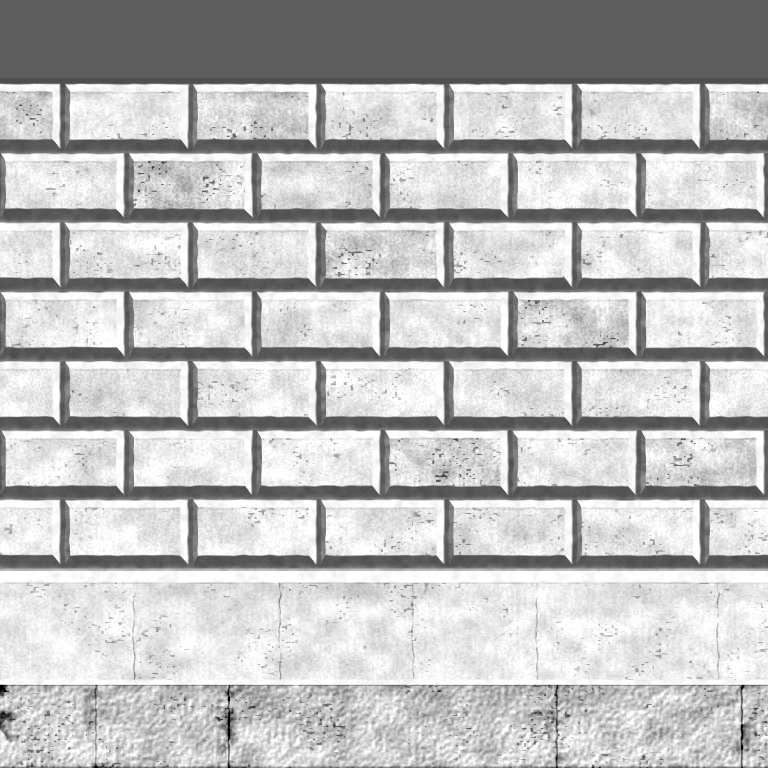
Give the GLSL for this texture map, as a Shadertoy shader.

```glsl
// Grey stone facade: a plain band, seven courses of bevelled running-bond blocks,
// a smooth slab course and a rough base. Blocks come from a repeated cell whose
// nearest edge picks the bevel facet; layered value noise weathers the stone.

#define GRID 768.0        // design units across the canvas
#define WALL_TOP 83.5
#define WALL_END 568.6
#define ROW_HEIGHT 69.3
#define BLOCK_WIDTH 128.0
#define BASE_TOP 685.0
#define BAND_TONE 0.37
#define JOINT_TONE 0.36
#define SHADE_TONE 0.335
#define LIGHT_TONE 0.985
#define FACE_TONE 0.915

float hash(vec2 p) {
    vec3 q = fract(vec3(p.xyx) * 0.1031);
    q += dot(q, q.yzx + 33.33);
    return fract((q.x + q.y) * q.z);
}

float noise(vec2 p) {
    vec2 i = floor(p), f = fract(p);
    f = f * f * (3.0 - 2.0 * f);
    return mix(mix(hash(i), hash(i + vec2(1, 0)), f.x),
               mix(hash(i + vec2(0, 1)), hash(i + vec2(1, 1)), f.x), f.y);
}

float fbm(vec2 p) {
    float sum = 0.0, amp = 0.5;
    for (int i = 0; i < 5; i++) {
        sum += amp * noise(p);
        p = p * 2.03 + 17.3;
        amp *= 0.5;
    }
    return sum / 0.97;
}

// Cloudy stains, fine grain and small pits around a mean tone
float stone(vec2 p, float tone, float wear) {
    float cloud = fbm(p / vec2(24.0, 18.0)) - 0.5;
    float grain = noise(p / 1.6 + 90.0) - 0.5;
    float streak = noise(p / vec2(2.5, 16.0) + 40.0) - 0.5;
    float pits = smoothstep(0.72, 0.92, noise(p / vec2(3.4, 2.2) + 7.0))
               * smoothstep(0.48, 0.66, fbm(p / 27.0 + 60.0));
    return tone + wear * (0.32 * cloud + 0.12 * grain + 0.05 * streak - 0.3 * pits);
}

// Soft line of half width w at distance d
float line(float d, float w, float px) {
    return 1.0 - smoothstep(w - 0.5 * px, w + 0.8 * px, abs(d));
}

float blockWall(vec2 p, float px) {
    float row = floor((p.y - WALL_TOP) / ROW_HEIGHT);
    float shift = mod(row, 2.0) < 0.5 ? 62.5 : 126.5;
    float col = floor((p.x - shift) / BLOCK_WIDTH);
    vec2 q = p - vec2(shift + col * BLOCK_WIDTH, WALL_TOP + row * ROW_HEIGHT);
    q += 1.3 * (vec2(noise(p / 9.0), noise(p / 9.0 + 50.0)) - 0.5);

    // Bevel depths: 0 at the joint, 1 at the face
    float left = (q.x - 2.5) / 4.7, right = (125.5 - q.x) / 7.5;
    float top = (q.y - 0.6) / 7.5, bottom = (64.8 - q.y) / 8.8;
    float side = min(left, right), level = min(top, bottom);
    float depth = min(side, level), soft = 0.12 * px;

    // Weathered blocks, as column and row
    vec2 worn[8] = vec2[8](vec2(1, 0), vec2(-1, 0), vec2(5, 0), vec2(0, 1),
                           vec2(2, 2), vec2(3, 3), vec2(2, 5), vec2(4, 5));
    float dirt = 0.0;
    for (int i = 0; i < 8; i++)
        dirt = max(dirt, 1.0 - step(0.5, distance(worn[i], vec2(col, row))));
    float tone = FACE_TONE + 0.05 * (hash(vec2(col, row) + 5.0) - 0.5)
               + 0.007 * (row - 3.0) - 0.075 * dirt;
    float face = stone(p + 31.0 * row, tone, 1.0 + 0.45 * dirt);
    face -= 0.06 * line(top - 1.15, 0.1, soft);

    float rough = fbm(p / 7.0) - 0.5;
    float sideTone = left < right ? 0.47 + 0.3 * rough : LIGHT_TONE + 0.2 * rough;
    float levelTone = top < bottom ? LIGHT_TONE + 0.22 * rough : SHADE_TONE + 0.1 * rough;
    float bevel = mix(sideTone, levelTone, smoothstep(-soft, soft, side - level));
    float joint = JOINT_TONE + 0.16 * rough + 0.12 * smoothstep(66.0, 69.5, q.y);
    float block = mix(bevel, face, smoothstep(1.0 - soft, 1.0 + soft, depth));
    return mix(joint, block, smoothstep(-1.5 * soft, 1.5 * soft, depth));
}

float slabCourse(vec2 p, float px) {
    float seams[5] = float[5](134.0, 280.0, 413.0, 537.0, 718.0);
    float wobble = 2.5 * (noise(p.yy / 9.0) - 0.5), seam = 0.0, slab = 0.0;
    for (int i = 0; i < 5; i++) {
        seam = max(seam, line(p.x - seams[i] + wobble, 0.5, px));
        slab += step(seams[i], p.x);
    }
    float tone = 0.925 + 0.05 * (hash(vec2(slab, 3.0)) - 0.5);
    tone -= 0.04 * (1.0 - smoothstep(584.0, 615.0, p.y));
    float face = stone(p + 200.0, tone, 0.9) - 0.4 * seam * noise(p / 5.0);
    float ledge = 0.99 + 0.2 * (fbm(p / 8.0) - 0.5);
    float body = smoothstep(582.0, 584.0, p.y) * (1.0 - smoothstep(678.5, 681.0, p.y));
    float c = mix(ledge, face, body);
    c -= 0.22 * line(p.y - 583.0, 0.5, px) * noise(p / 12.0);
    return c - 0.3 * line(p.y - 569.5, 1.2, px);
}

float roughBase(vec2 p, float px) {
    float seams[4] = float[4](96.0, 229.0, 557.0, 742.0);
    float seam = 0.0, stain = 1.0 - smoothstep(0.0, 22.0, p.x);
    for (int i = 0; i < 4; i++) {
        float d = p.x - seams[i] + 1.5 * (noise(p.yy / 7.0) - 0.5);
        seam = max(seam, line(d, 0.7, px) * (0.5 + 0.5 * hash(vec2(i, 8))));
        stain = max(stain, 0.7 * exp(-abs(d) / 9.0));
    }
    // Chiselled bumps lit from the upper left
    float bump = noise(p / 3.6) - noise((p - vec2(1.6)) / 3.6);
    float tone = 0.82 - 0.12 * exp(-(p.y - BASE_TOP) / 16.0);
    float c = stone(p + 400.0, tone, 1.25) + 0.3 * bump;
    c -= 0.7 * stain * smoothstep(0.45, 0.7, fbm(p / 11.0 + 20.0)) + 0.5 * seam;
    c -= 0.3 * line(p.y - BASE_TOP, 0.7, px);
    return c - 0.3 * smoothstep(765.5, 767.5, p.y);
}

void mainImage(out vec4 fragColor, in vec2 fragCoord) {
    vec2 p = fragCoord / iResolution.xy * GRID;
    p.y = GRID - p.y;
    float px = GRID / iResolution.y;

    // Stack the zones from the top down
    float c = mix(BAND_TONE, 0.31, smoothstep(77.0, 79.5, p.y));
    c = mix(c, blockWall(p, px), smoothstep(WALL_TOP - px, WALL_TOP + px, p.y));
    c = mix(c, slabCourse(p, px), smoothstep(WALL_END - px, WALL_END + px, p.y));
    c = mix(c, roughBase(p, px), smoothstep(BASE_TOP - px, BASE_TOP + px, p.y));
    fragColor = vec4(vec3(clamp(c, 0.0, 1.0)), 1.0);
}
```
